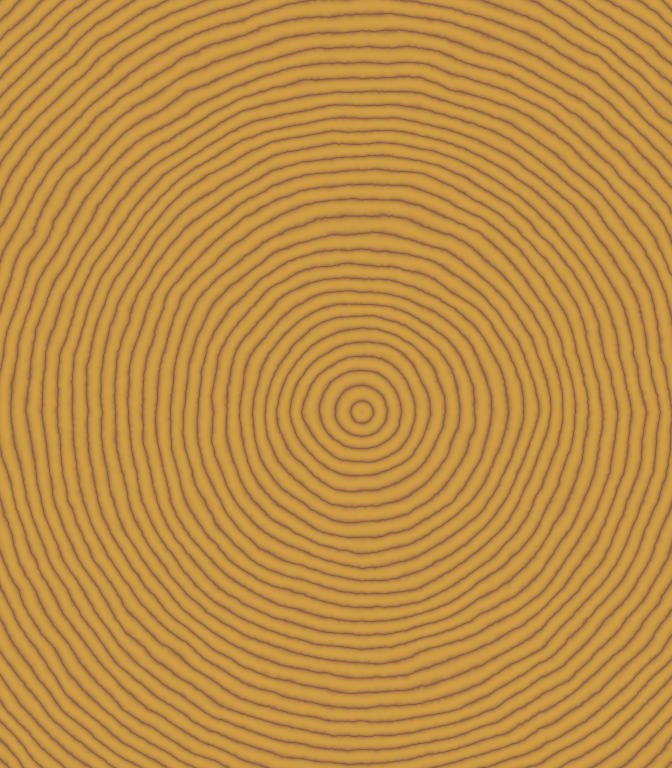
A WebGL 1 fragment shader for this texture:

```glsl
precision highp float;
// Growth rings: dark, soft-edged lines repeat with distance from an
// off-centre pith. Broad bends per direction and creased value noise shift
// the radius, so the rings wobble and kink; fine noise roughens the lines.

uniform vec2 u_resolution;

float hash(vec2 cell) {
  vec3 q = fract(vec3(cell.xyx) * 0.1031);
  q += dot(q, q.yzx + 33.33);
  return fract((q.x + q.y) * q.z);
}

// Value noise in -1..1; crease 1 keeps linear ramps, 0 smooths them.
float noise(vec2 p, float crease) {
  vec2 cell = floor(p);
  vec2 f = fract(p);
  f = mix(f * f * (3.0 - 2.0 * f), f, crease);
  float low = mix(hash(cell), hash(cell + vec2(1.0, 0.0)), f.x);
  float high = mix(hash(cell + vec2(0.0, 1.0)), hash(cell + 1.0), f.x);
  return mix(low, high, f.y) * 2.0 - 1.0;
}

// Broad outward shift, in rings, blended from the four axis directions.
float broadBend(vec2 p, float radius) {
  vec2 direction = p / max(radius, 0.001);
  vec2 ahead = max(direction, 0.0);
  vec2 behind = max(-direction, 0.0);
  float up = 0.2 * cos(24.3 * (radius - 0.05))
           + 0.1 * exp(-pow((radius - 0.12) / 0.05, 2.0));
  float down = -0.12 * smoothstep(0.06, 0.12, radius)
             - 0.12 * smoothstep(0.3, 0.46, radius);
  float right = 0.3 * exp(-pow((radius - 0.2) / 0.05, 2.0))
              - 0.1 * smoothstep(0.25, 0.29, radius);
  float left = 0.17 - 0.4 * smoothstep(0.06, 0.17, radius)
             - 0.2 * smoothstep(0.24, 0.4, radius);
  float bend = dot(ahead * ahead, vec2(right, up));
  bend += dot(behind * behind, vec2(left, down));
  return bend * smoothstep(0.015, 0.05, radius);
}

// Local shifts from medium bends down to small kinks.
float wobble(vec2 p) {
  float sum = 0.0;
  float amplitude = 0.27;
  float frequency = 13.0;
  for (int octave = 0; octave < 4; octave++) {
    sum += amplitude * noise(p * frequency + float(octave) * 17.0 + 40.0, 1.0);
    amplitude *= 0.52;
    frequency *= 2.0;
  }
  return sum;
}

void main() {
  // Canvas heights, measured from the pith.
  vec2 canvas = u_resolution / u_resolution.y;
  vec2 p = gl_FragCoord.xy / u_resolution.y - vec2(0.5387, 0.4635) * canvas;
  float radius = length(p);

  // Bent radius counted in rings; the innermost ring stays nearly round.
  float rings = radius * 53.9 + 0.2 - broadBend(p, radius);
  rings += wobble(p) * smoothstep(0.0, 0.08, radius);
  rings += 0.035 * noise(p * 230.0 + 300.0, 0.0);

  // Distance to the nearest line, softened within a pixel.
  float pixel = 53.9 / u_resolution.y;
  float line = abs(fract(rings + 0.5) - 0.5);
  line = sqrt(line * line + 0.015 * pixel * pixel);
  float shade = exp(-6.6 * line);
  float core = exp(-32.0 * line);

  // Faint mottling of the wood between the lines.
  float mottle = 0.003 * noise(p * 45.0 + 90.0, 0.0);
  mottle += 0.004 * noise(p * 120.0 + 150.0, 0.0);

  vec3 color = vec3(0.82, 0.63, 0.27) + vec3(mottle, mottle, 0.0);
  color.rg -= 0.255 * shade + 0.045 * core;
  gl_FragColor = vec4(color, 1.0);
}
```
